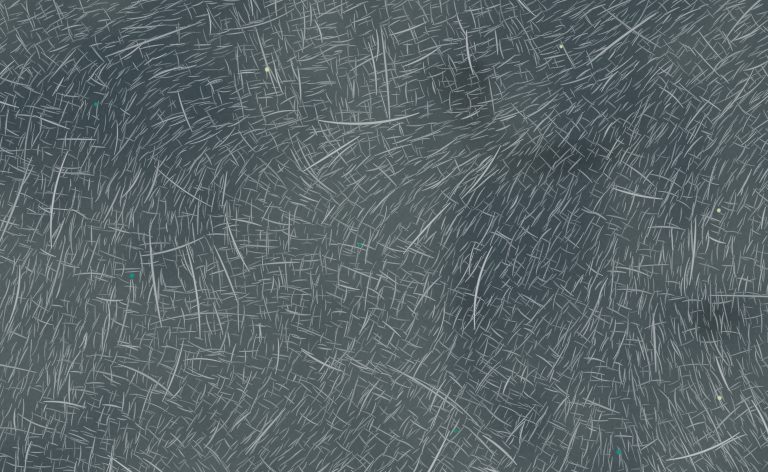
A WebGL 1 fragment shader for this texture:

```glsl
precision highp float;
// Slate board covered with fine pale scratches that follow a flowing direction field.
// Jittered grids of four sizes each hold one bent, tapered stroke per cell;
// some strokes turn across the flow, which gives patches of cross-hatching.

uniform vec2 u_resolution;

const vec3 SLATE_DARK  = vec3(0.235, 0.285, 0.305);
const vec3 SLATE_LIGHT = vec3(0.325, 0.370, 0.375);
const vec3 CHALK       = vec3(0.740, 0.760, 0.770);
const vec3 TEAL        = vec3(0.10, 0.55, 0.50);
const vec3 CREAM       = vec3(0.80, 0.84, 0.66);

const float SOFTNESS    = 0.0017;  // edge blur of a stroke, in canvas heights
const float ANGLE_NOISE = 0.55;    // spread of single strokes about the flow
const float GRAIN       = 0.025;
const float SPECK_CELL  = 0.36;
const float SPECK_SIZE  = 0.0045;
const vec2  ARC_CENTRE  = vec2(1.95, 0.42);
const float HALF_PI     = 1.5707963;

float hash(vec2 p) {
  vec3 q = fract(p.xyx * 0.1031);
  q += dot(q, q.yzx + 33.33);
  return fract((q.x + q.y) * q.z);
}

float noise(vec2 p) {
  vec2 i = floor(p), f = fract(p);
  f = f * f * (3.0 - 2.0 * f);
  return mix(mix(hash(i), hash(i + vec2(1, 0)), f.x),
             mix(hash(i + vec2(0, 1)), hash(i + vec2(1, 1)), f.x), f.y);
}

// Direction of the strokes: upright at the left, shallow at the top,
// concentric arcs at the right and wandering patches between.
float flowAngle(vec2 p) {
  float angle = 0.75 + 2.4 * (noise(p * 2.3 + 7.0) - 0.5);
  angle = mix(angle, 0.35, smoothstep(0.68, 0.85, p.y) * 0.8);
  float upright = (1.0 - smoothstep(0.2, 0.42, p.x)) * (1.0 - smoothstep(0.75, 0.95, p.y));
  angle = mix(angle, 1.45, upright * 0.85);
  vec2 d = p - ARC_CENTRE;
  float arc = atan(-d.x, d.y);
  return mix(angle, arc, smoothstep(1.2, 1.42, p.x) * 0.9);
}

// Chance that a stroke lies across the flow.
float hatchChance(vec2 p) {
  float patches = smoothstep(0.3, 0.75, noise(p * 3.1 + 31.0));
  return mix(0.12, 0.5, patches) * (1.0 - 0.6 * smoothstep(1.1, 1.45, p.x));
}

// Coverage by one grid of strokes; half lengths stay below one cell.
float strokes(vec2 p, float cell, float halfWidth, float chance, float tone, float seed) {
  float blur = max(SOFTNESS, 0.55 / u_resolution.y);
  float cover = 0.0;
  vec2 home = floor(p / cell);
  for (int j = -1; j <= 1; j++) {
    for (int i = -1; i <= 1; i++) {
      vec2 id = home + vec2(i, j);
      vec2 key = id + seed;
      if (hash(key + 3.7) > chance) continue;
      vec2 centre = (id + vec2(hash(key + 11.3), hash(key + 23.9))) * cell;
      float angle = flowAngle(centre) + ANGLE_NOISE * (hash(key + 37.1) - 0.5);
      if (hash(key + 41.7) < hatchChance(centre)) angle += HALF_PI;
      float size = hash(key + 53.3);
      float halfLength = cell * mix(0.32, 0.93, size);

      vec2 d = p - centre;
      float c = cos(angle), s = sin(angle);
      vec2 q = vec2(c * d.x + s * d.y, c * d.y - s * d.x);
      float t = q.x / halfLength;
      float bend = 0.3 * (hash(key + 67.9) - 0.5);
      q.y -= bend * halfLength * min(t * t, 1.0);

      float taper = 1.0 - 0.6 * min(t * t, 1.0);
      float width = halfWidth * mix(0.7, 1.35, hash(key + 71.1)) * taper;
      float dist = length(vec2(max(abs(q.x) - halfLength, 0.0), q.y));
      float ink = 1.0 - smoothstep(width - blur, width + blur, dist);
      cover = max(cover, ink * tone * mix(0.6, 1.1, hash(key + 83.3)));
    }
  }
  return min(cover, 1.0);
}

// Sparse coloured dots.
vec3 addSpecks(vec3 colour, vec2 p) {
  vec2 id = floor(p / SPECK_CELL);
  vec2 centre = (id + 0.1 + 0.8 * vec2(hash(id + 5.1), hash(id + 9.7))) * SPECK_CELL;
  float radius = SPECK_SIZE * mix(0.6, 1.1, hash(id + 15.3));
  float dot1 = 1.0 - smoothstep(radius - 0.002, radius + 0.002, length(p - centre));
  vec3 paint = hash(id + 21.9) < 0.55 ? TEAL : CREAM;
  return mix(colour, paint, dot1 * step(hash(id + 29.3), 0.45));
}

void main() {
  vec2 p = gl_FragCoord.xy / u_resolution.y;

  // Slate ground: cloudy tone, dark smudges and fine grain
  float cloud = 0.65 * noise(p * 2.6 + 3.0) + 0.35 * noise(p * 9.0 + 17.0);
  vec3 colour = mix(SLATE_DARK, SLATE_LIGHT, smoothstep(0.15, 0.8, cloud));
  colour *= 1.0 - 0.16 * smoothstep(0.8, 0.97, noise(p * 6.0 + 51.0));
  colour += GRAIN * (noise(p * 260.0) - 0.5);

  // Scratches from fine to long
  float cover = strokes(p, 0.020, 0.0010, 0.95, 0.56, 0.0);
  cover = max(cover, strokes(p + 0.009, 0.026, 0.0012, 0.95, 0.70, 113.0));
  cover = max(cover, strokes(p, 0.050, 0.0014, 0.65, 0.82, 227.0));
  cover = max(cover, strokes(p, 0.115, 0.0019, 0.42, 0.95, 349.0));
  colour = mix(colour, CHALK, cover);

  gl_FragColor = vec4(addSpecks(colour, p), 1.0);
}
```
